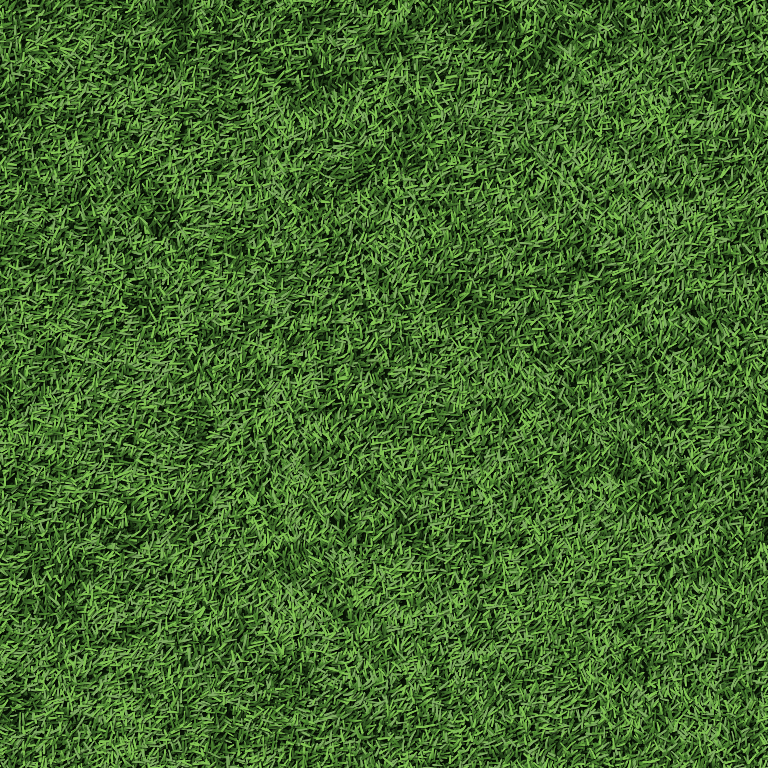
This texture is drawn by a three.js fragment shader. Its source:

```glsl
// Dense short turf seen from above: layers of scattered tapered blades are
// painted from the dark ground upward, each with a small soft shadow.
// Noise bends the lean of the blades and groups them into lit and dim tufts.
varying vec2 vUv;

const int LAYERS = 7;
const float CELLS = 88.0;          // blades per canvas side in each layer
const float EDGE = 0.0006;         // softness of blade outlines

const vec3 GROUND = vec3(0.03, 0.075, 0.02);
const vec3 SHADE  = vec3(0.05, 0.11, 0.035);
const vec3 DEEP   = vec3(0.13, 0.25, 0.085);
const vec3 MOSS   = vec3(0.24, 0.40, 0.165);
const vec3 LEAF   = vec3(0.31, 0.53, 0.19);
const vec3 FRESH  = vec3(0.52, 0.77, 0.33);
const vec3 PALE   = vec3(0.51, 0.68, 0.39);

vec4 hash4(vec2 p) {
  vec4 q = fract(p.xyxy * vec4(0.1031, 0.1030, 0.0973, 0.1099));
  q += dot(q, q.wzxy + 33.33);
  return fract((q.xxyz + q.yzzw) * q.zywx);
}

float valueNoise(vec2 p) {
  vec2 i = floor(p);
  vec2 f = fract(p);
  f = f * f * (3.0 - 2.0 * f);
  float low = mix(hash4(i).x, hash4(i + vec2(1.0, 0.0)).x, f.x);
  float high = mix(hash4(i + vec2(0.0, 1.0)).x, hash4(i + vec2(1.0)).x, f.x);
  return mix(low, high, f.y);
}

// Runs from shadow green through leaf green to the sunlit colour.
vec3 bladeColor(float tone, float dryness) {
  vec3 sunlit = mix(FRESH, PALE, smoothstep(0.5, 0.7, dryness));
  float t = clamp(tone, 0.0, 1.0) * 4.0;
  vec3 color = mix(SHADE, DEEP, clamp(t, 0.0, 1.0));
  color = mix(color, MOSS, clamp(t - 1.0, 0.0, 1.0));
  color = mix(color, LEAF, clamp(t - 2.0, 0.0, 1.0));
  return mix(color, sunlit, clamp(t - 3.0, 0.0, 1.0));
}

// Returns distance to the blade axis and position along it, root 0 to tip 1.
vec2 bladeAxis(vec2 p, vec2 dir, float halfLength) {
  float along = clamp(dot(p, dir), -halfLength, halfLength);
  return vec2(length(p - dir * along), 0.5 + 0.5 * along / halfLength);
}

float coverage(float dist, float radius, float softness) {
  return 1.0 - smoothstep(radius - softness, radius + softness, dist);
}

// Lean of the turf: diagonal at the left, more upright at the right.
float leanAngle(vec2 p) {
  return mix(0.75, 1.4, p.x) + (valueNoise(p * 14.0 + 5.0) - 0.5) * 1.3;
}

// Light of the tufts, in slightly flattened clumps of two sizes.
float tuftLight(vec2 p) {
  float small = valueNoise(p * vec2(42.0, 60.0) + 17.0);
  float large = valueNoise(p * vec2(10.0, 16.0) + 71.0);
  return (small - 0.5) * 0.56 + (large - 0.5) * 0.17 - (p.y - 0.5) * 0.08;
}

// Paints one blade and its shadow over the colour below it.
vec3 paintBlade(vec3 below, vec2 p, vec4 shape, vec4 tint, float lean, float light) {
  float angle = lean + (shape.z - 0.5) * 2.4;
  vec2 dir = vec2(cos(angle), sin(angle));
  float halfLength = mix(0.0035, 0.0078, shape.w);

  vec2 shadow = bladeAxis(p - vec2(0.0011, -0.0015), dir, halfLength);
  below *= 1.0 - 0.42 * coverage(shadow.x, 0.0012, 0.0011);

  vec2 axis = bladeAxis(p, dir, halfLength);
  float radius = mix(0.0015, 0.001, axis.y) * mix(0.8, 1.2, tint.y);
  float tone = light + (tint.x - 0.5) * 0.72 + (axis.y - 0.5) * 0.3;
  return mix(below, bladeColor(tone, tint.z), coverage(axis.x, radius, EDGE));
}

void main() {
  float lean = leanAngle(vUv);
  float light = tuftLight(vUv);
  vec3 color = GROUND;

  // Low blades first, brighter ones on top
  for (int layer = 0; layer < LAYERS; layer++) {
    float level = float(layer);
    float height = level / float(LAYERS - 1);
    vec2 shift = hash4(vec2(level, 9.0)).xy;
    vec2 grid = vUv * CELLS + shift;
    vec2 home = floor(grid);

    // Neighbouring cells, since blades overhang their own cell
    for (int y = -1; y <= 1; y++) {
      for (int x = -1; x <= 1; x++) {
        vec2 cell = home + vec2(float(x), float(y));
        vec2 seed = cell + vec2(137.0, 211.0) * (level + 1.0);
        vec4 shape = hash4(seed);
        vec4 tint = hash4(seed + 47.3);
        vec2 p = (grid - cell - shape.xy) / CELLS;
        color = paintBlade(color, p, shape, tint, lean, 0.24 + 0.78 * height + light);
      }
    }
  }

  gl_FragColor = vec4(color, 1.0);
}
```
